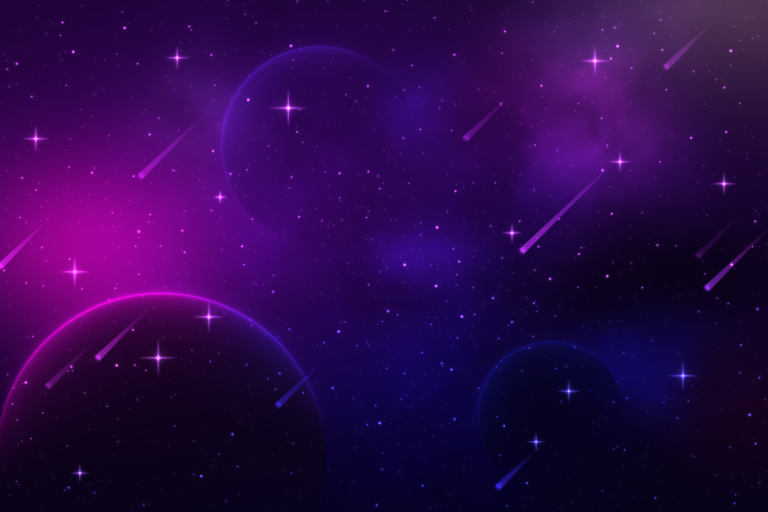
Give the GLSL for this background, as a Shadertoy shader.

```glsl
// A violet night sky: soft nebula glows warped by gradient noise, three
// rim-lit planets, slanted meteors, four-pointed sparkles and hashed dust.
// Lengths are in canvas heights, origin at the lower left.

#define WARP 0.07            // how far noise bends the nebula
#define CLOUD 1.05           // contrast of the cloud texture
#define RIM_WIDTH 0.003      // thickness of a planet edge
#define DUST_LAYERS 4        // layers of small stars
#define DUST_CELL 0.024      // cell size of the finest layer
#define DUST_GAIN 1.35       // brightness of the small stars
#define METEOR_WIDTH 0.0065  // half width of a meteor head

const vec2 METEOR_DIR = vec2(.719, .695);

// Meteors: head x, head y, length, brightness
const vec4 METEORS[11] = vec4[11](
    vec4(1.02, .51, .257, 1), vec4(.275, .656, .19, .5),
    vec4(1.381, .437, .18, 1), vec4(1.301, .869, .135, .5),
    vec4(.91, .73, .13, .45), vec4(.191, .301, .14, .9),
    vec4(.543, .209, .12, .7), vec4(.973, .049, .11, .85),
    vec4(.094, .246, .138, .45), vec4(0, .48, .127, .8),
    vec4(1.363, .5, .125, .28));

// Sparkles: x, y, arm length
const vec3 SPARKLES[15] = vec3[15](
    vec3(.563, .789, .036), vec3(.346, .887, .023), vec3(.07, .729, .025),
    vec3(.146, .469, .028), vec3(.309, .301, .036), vec3(.408, .381, .029),
    vec3(1.162, .881, .027), vec3(1.211, .684, .02), vec3(1.414, .641, .023),
    vec3(1, .545, .02), vec3(1.334, .266, .03), vec3(1.111, .236, .022),
    vec3(1.047, .137, .018), vec3(.156, .076, .018), vec3(.43, .615, .014));

vec2 hash2(vec2 c) {
    vec3 h = fract(c.xyx * vec3(.1031, .1030, .0973));
    h += dot(h, h.yzx + 33.33);
    return fract((h.xx + h.yz) * h.zy);
}

float corner(vec2 cell, vec2 f, vec2 o) {
    return dot(hash2(cell + o) * 2.0 - 1.0, f - o);
}

float gradientNoise(vec2 p) {
    vec2 i = floor(p), f = p - i, u = f * f * (3.0 - 2.0 * f);
    return mix(mix(corner(i, f, vec2(0)), corner(i, f, vec2(1, 0)), u.x),
               mix(corner(i, f, vec2(0, 1)), corner(i, f, vec2(1)), u.x), u.y);
}

float fbm(vec2 p) {
    float sum = 0.0, amp = 1.0;
    for (int i = 0; i < 4; i++) {
        sum += amp * gradientNoise(p);
        p = p * 2.03 + 17.3;
        amp *= 0.5;
    }
    return sum;
}

// Soft ellipse: center in xy, radii in zw
float glow(vec2 p, vec4 e) {
    vec2 q = (p - e.xy) / e.zw;
    return exp(-dot(q, q));
}

// Magenta to the left and top, blue toward the lower right
vec3 lightTint(vec2 p) {
    float warm = smoothstep(.25, .55, p.y + .9 * max(0.0, .5 - p.x));
    return mix(vec3(.25, .18, 1), vec3(.8, .2, .9), warm);
}

vec3 nebula(vec2 p) {
    vec2 w = p + WARP * vec2(fbm(p * 3.0 + 40.0), fbm(p * 3.0 + 71.0));
    vec3 col = mix(vec3(.018, .006, .1), vec3(.1, .012, .2), smoothstep(.1, .75, p.y));
    col += vec3(.14, 0, .16) * glow(p, vec4(.22, .54, .52, .34));
    col += vec3(.42, 0, .25) * glow(p, vec4(.17, .52, .23, .17));
    col += vec3(.19, .18, .09) * glow(p, vec4(1.48, 1.02, .3, .2));
    col += vec3(.06, 0, 0) * glow(p, vec4(1.46, .2, .18, .15));
    // Wisps
    vec3 wisp = vec3(.06, .01, .14) * glow(w, vec4(.55, .64, .3, .28));
    wisp += vec3(.1, .06, .12) * glow(w, vec4(.38, .76, .1, .11));
    wisp += vec3(.06, .02, .17) * glow(w, vec4(.81, .495, .08, .045));
    wisp += vec3(.02, .02, .15) * glow(w, vec4(.84, .8, .08, .1));
    wisp += vec3(.07, 0, .05) * glow(w, vec4(.98, .8, .2, .12));
    wisp += vec3(.05, .01, .13) * glow(w, vec4(1.12, .64, .22, .14));
    wisp += vec3(.22, .05, .23) * glow(w, vec4(1.19, .75, .12, .13));
    wisp += vec3(.09, .06, .13) * glow(w, vec4(1.21, .95, .2, .13));
    wisp += vec3(.01, .015, .17) * glow(w, vec4(1.24, .3, .17, .1));
    wisp += vec3(.01, .005, .14) * glow(w, vec4(.82, .26, .25, .26));
    col += wisp * max(0.0, 1.0 + CLOUD * fbm(w * 5.0 + 9.0));
    // Dark lane
    return col * (1.0 - .45 * glow(w, vec4(1.29, .46, .28, .11)));
}

// Shaded disc with inner light, rim and outer haze on the lit side
vec3 planet(vec3 col, vec2 p, vec3 disc, vec2 toLight, vec3 rim, vec4 body, float px) {
    vec2 q = p - disc.xy;
    float d = length(q) - disc.z, inside = smoothstep(px, -px, d);
    float lit = smoothstep(-.15, 1.0, dot(normalize(q + 1e-5), toLight));
    float shade = smoothstep(-.9, .3, dot(q, toLight) / disc.z);
    float inner = .28 * exp(d / .025) + .26 * exp(d / (disc.z * .28));
    float light = .42 * exp(-abs(d) / RIM_WIDTH) + mix(.15 * exp(-d / .022), inner, inside);
    return mix(col, body.rgb, body.a * inside * shade) + rim * light * lit;
}

float meteor(vec2 p, vec4 m, float px) {
    vec2 q = p - m.xy;
    float along = dot(q, METEOR_DIR), t = clamp(along / m.z, 0.0, 1.0);
    float across = dot(q, vec2(-METEOR_DIR.y, METEOR_DIR.x));
    float width = max(METEOR_WIDTH * (1.0 - .85 * t), .6 * px);
    float trail = smoothstep(width + px, width - px, abs(across)) * (1.0 - t);
    trail *= smoothstep(-.005, .002, along);
    return m.w * (.55 * trail + .5 * exp(-dot(q, q) / 3e-5));
}

float sparkle(vec2 p, vec3 s) {
    vec2 q = abs(p - s.xy), arm = max(vec2(0), 1.0 - q / (1.1 * s.z));
    float r2 = dot(q, q) / (s.z * s.z);
    return dot(arm, exp(-q.yx / .0016)) + .8 * exp(-r2 * 70.0) + .15 * exp(-r2 * 6.0);
}

float starDust(vec2 p, float px) {
    float sum = 0.0, cluster = .35 * glow(p, vec4(.82, .42, .3, .22));
    for (int i = 0; i < DUST_LAYERS; i++) {
        float level = float(i), size = DUST_CELL * (1.0 + 1.1 * level);
        vec2 g = p / size, id = floor(g) + 57.0 * level;
        vec2 spot = .15 + .7 * hash2(id), rnd = hash2(id + 311.0);
        float d = length(fract(g) - spot) * size;
        float r = max(.0013 + .0004 * level, .55 * px);
        float power = (.25 + .28 * level) * rnd.y * step(.6 - cluster, rnd.x);
        sum += power * (exp(-d * d / (r * r)) + .06 * exp(-d / .004));
    }
    return DUST_GAIN * sum;
}

void mainImage(out vec4 fragColor, in vec2 fragCoord) {
    vec2 p = fragCoord / iResolution.y;
    float px = 1.0 / iResolution.y;
    vec3 col = nebula(p), tint = lightTint(p);

    // Planets
    vec3 bigRim = mix(vec3(.95, .02, .85), vec3(.3, .12, .9), smoothstep(.3, .56, p.x));
    col = planet(col, p, vec3(.625, .717, .192), vec2(-.64, .77),
                 vec3(.17, .06, .4), vec4(.11, .01, .23, .3), px);
    col = planet(col, p, vec3(1.076, .19, .143), vec2(-.5, .87),
                 vec3(.04, .05, .32), vec4(.015, .01, .1, .6), px);
    col = planet(col, p, vec3(.315, .105, .322), vec2(-.1, .99),
                 bigRim, vec4(.045, .008, .09, .92), px);

    // Lights
    col += starDust(p, px) * mix(tint, vec3(1), .15);
    for (int i = 0; i < 11; i++) col += tint * meteor(p, METEORS[i], px);
    for (int i = 0; i < 15; i++) col += mix(tint, vec3(1), .2) * sparkle(p, SPARKLES[i]);
    fragColor = vec4(clamp(col, 0.0, 1.0), 1);
}
```
